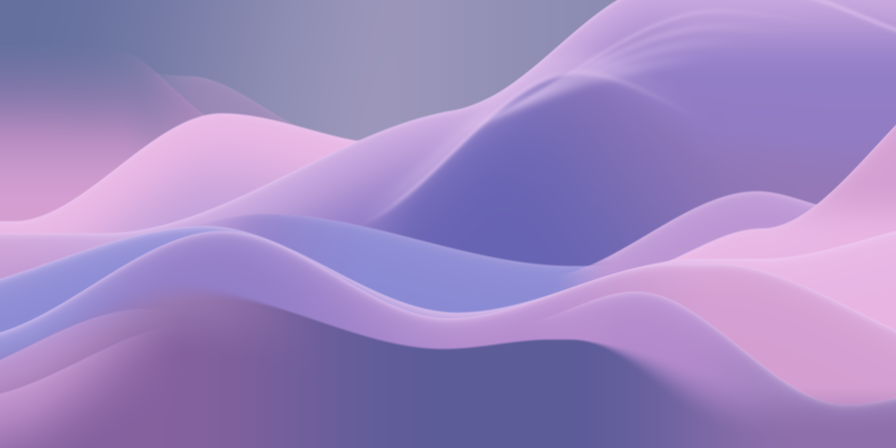
A Shadertoy shader for this background:

```glsl
// Flowing silk sheets in pink, violet and blue over a hazy slate gradient.
// Each sheet hangs below a wave made of joined smoothsteps, with a glowing rim;
// the sheets are painted from back to front.

const vec3 SLATE = vec3(0.40, 0.44, 0.62);
const vec3 MIST = vec3(0.61, 0.59, 0.73);
const vec3 MAUVE = vec3(0.62, 0.50, 0.71);
const vec3 ROSE = vec3(0.83, 0.62, 0.82);
const vec3 PINK = vec3(0.91, 0.71, 0.89);
const vec3 LILAC = vec3(0.77, 0.64, 0.86);
const vec3 VIOLET = vec3(0.57, 0.49, 0.78);
const vec3 INDIGO = vec3(0.40, 0.39, 0.70);
const vec3 PLUM = vec3(0.58, 0.47, 0.71);
const vec3 SKY_BLUE = vec3(0.54, 0.54, 0.83);
const vec3 ORCHID = vec3(0.70, 0.54, 0.80);
const vec3 DEEP_BLUE = vec3(0.36, 0.36, 0.60);
const vec3 DEEP_PLUM = vec3(0.52, 0.38, 0.62);
const vec3 RIM_LIGHT = vec3(0.94, 0.83, 0.97);

const float EDGE = 0.002;       // half width of a sheet's edge
const float RIM_THIN = 0.007;   // reach of the bright rim
const float RIM_WIDE = 0.045;   // reach of the soft rim
const int STREAKS = 4;          // fine folds on the large sheet

// Height of a curve that levels out at four knots
float wave(float x, vec4 at, vec4 height) {
    vec3 rise = height.yzw - height.xyz;
    return height.x + dot(rise, smoothstep(at.xyz, at.yzw, vec3(x)));
}

// Paint the area where depth > 0, lit along its border
void sheet(inout vec3 col, float depth, vec3 fill, float opacity, float rim) {
    float blur = EDGE + 0.7 / iResolution.y;
    float inside = smoothstep(-blur, blur, depth) * opacity;
    float d = max(depth, 0.0);
    float light = 0.65 * exp(-d / RIM_THIN) + 0.35 * exp(-d / RIM_WIDE);
    col = mix(col, mix(fill, RIM_LIGHT, rim * light), inside);
}

// Thin glowing thread at signed distance d
void thread(inout vec3 col, float d, float width, float strength) {
    col = mix(col, RIM_LIGHT, strength * exp(-d * d / (width * width)));
}

void mainImage(out vec4 fragColor, in vec2 fragCoord) {
    vec2 p = fragCoord / iResolution.xy * vec2(2.0, 1.0);
    float x = p.x, y = p.y;

    // Hazy backdrop
    vec3 col = mix(SLATE, MIST, smoothstep(0.0, 0.9, x + 0.25 * (0.8 - y)));
    col = mix(col, SLATE, 0.3 * smoothstep(0.8, 1.4, x));

    // Faint veils on the left
    float d = wave(x, vec4(0.3, 0.42, 0.76, 0.9), vec4(0.84, 0.83, 0.69, 0.68)) - y;
    sheet(col, d, mix(MAUVE, ROSE, 0.3), 0.5 * smoothstep(0.3, 0.46, x), 0.25);
    d = wave(x, vec4(0.05, 0.25, 0.52, 0.8), vec4(0.90, 0.89, 0.72, 0.65)) - y;
    float haze = mix(smoothstep(-0.02, 0.22, d), 0.8, smoothstep(0.25, 0.45, x));
    sheet(col, d, mix(MAUVE, ROSE, smoothstep(0.82, 0.54, y)), haze, 0.15);

    // Pink hill
    d = wave(x, vec4(0.03, 0.495, 0.88, 1.0), vec4(0.506, 0.747, 0.677, 0.67)) - y;
    sheet(col, d, mix(PINK, LILAC, smoothstep(0.02, 0.24, d)), 1.0, 0.5);

    // Large violet sheet, with a blue hollow under its fold
    float crest = wave(x, vec4(0.23, 1.09, 1.8, 2.2), vec4(0.479, 0.76, 0.76, 0.76));
    d = crest + 0.273 * smoothstep(1.01, 1.48, x) - y;
    vec3 silk = mix(LILAC, VIOLET, smoothstep(0.0, 0.22, d));
    silk = mix(silk, ROSE, 0.5 * smoothstep(0.3, 0.0, x));
    float fold = wave(x, vec4(0.73, 1.29, 1.67, 1.9), vec4(0.479, 0.839, 0.714, 0.70)) - y;
    float foldBlur = mix(0.006, 0.13, smoothstep(1.2, 1.65, x));
    vec3 hollow = mix(INDIGO, PLUM, smoothstep(1.1, 1.85, x + 0.6 * (y - 0.5)));
    hollow = mix(hollow, VIOLET, 0.6 * exp(-max(fold, 0.0) / 0.08));
    silk = mix(silk, hollow, smoothstep(-foldBlur, foldBlur, fold) * smoothstep(0.72, 0.95, x));
    float foldFade = smoothstep(0.78, 0.95, x) * smoothstep(1.6, 1.2, x);
    thread(silk, fold, 0.008, 0.35 * foldFade);
    thread(silk, fold + 0.02, 0.03, 0.25 * foldFade);
    for (int i = 0; i < STREAKS; i++) {
        float k = float(i);
        float spread = 0.035 * k * smoothstep(1.1, 1.6, x);
        float line = wave(x, vec4(0.95, 1.6, 2.0, 2.4), vec4(0.70, 0.975, 0.93, 0.8)) - spread - y;
        float fade = smoothstep(1.0, 1.25, x) * smoothstep(1.9 - 0.1 * k, 1.4, x);
        thread(silk, line, 0.007 + 0.003 * k, 0.24 * fade);
    }
    float corner = wave(x, vec4(1.72, 2.12, 2.3, 2.5), vec4(1.02, 0.91, 0.9, 0.9)) - y;
    silk = mix(silk, LILAC, 0.5 * smoothstep(0.0, -0.04, corner) * smoothstep(1.7, 1.85, x));
    thread(silk, corner, 0.007, 0.35 * smoothstep(1.7, 1.85, x));
    sheet(col, d, silk, 1.0, 0.65);

    // Blue wave behind the ribbon
    d = wave(x, vec4(0.36, 0.59, 1.28, 1.6), vec4(0.49, 0.523, 0.406, 0.41)) - y;
    sheet(col, d, mix(VIOLET, SKY_BLUE, smoothstep(0.45, 0.85, x)), smoothstep(0.38, 0.65, x), 0.3);

    // Pink swells on the right
    d = wave(x, vec4(1.2, 1.69, 1.9, 2.1), vec4(0.38, 0.573, 0.53, 0.5)) - y;
    sheet(col, d, mix(ORCHID, LILAC, 0.4), smoothstep(1.22, 1.38, x), 0.5);
    d = wave(x, vec4(1.38, 1.7, 2.21, 2.4), vec4(0.388, 0.49, 0.857, 0.86)) - y;
    sheet(col, d, mix(ROSE, PINK, smoothstep(0.6, 0.46, y)), smoothstep(1.36, 1.5, x), 0.5);

    // Main ribbon: upper band, then its rolled body
    float top = wave(x, vec4(-0.23, 0.46, 1.02, 1.56), vec4(0.336, 0.495, 0.302, 0.422));
    d = top + 0.086 * smoothstep(1.7, 2.16, x) - y;
    sheet(col, d, mix(mix(SKY_BLUE, LILAC, 0.8 * smoothstep(0.4, 1.1, x)), PINK, smoothstep(1.1, 1.7, x)), 1.0, 0.65);
    float roll = wave(x, vec4(-0.08, 0.495, 1.0, 1.51), vec4(0.245, 0.484, 0.289, 0.411));
    d = roll - 0.2 * smoothstep(1.6, 2.2, x) - y;
    vec3 body = mix(mix(SKY_BLUE, VIOLET, smoothstep(0.0, 0.4, x)), ORCHID, smoothstep(0.5, 1.15, x));
    sheet(col, d, mix(body, ROSE, smoothstep(1.15, 1.6, x)), 1.0, 0.7);
    d = wave(x, vec4(1.12, 1.42, 1.89, 2.16), vec4(0.27, 0.349, 0.096, 0.14)) - y;
    sheet(col, d, mix(ORCHID, PLUM, smoothstep(1.5, 1.85, x)), smoothstep(1.15, 1.4, x), 0.6);

    // Shaded floor
    float hem = wave(x, vec4(-0.05, 0.42, 0.99, 1.23), vec4(0.18, 0.349, 0.221, 0.242));
    d = hem - 0.16 * smoothstep(1.27, 1.7, x) - y;
    vec3 ground = mix(DEEP_PLUM, DEEP_BLUE, smoothstep(0.35, 1.0, x));
    ground = mix(ground, mix(DEEP_PLUM, PLUM, 0.6), smoothstep(1.25, 1.8, x));
    ground = mix(ground, MAUVE, 0.8 * smoothstep(0.15, 0.0, d) * smoothstep(0.75, 0.35, x));
    float hemBlur = 0.004 + 0.05 * smoothstep(0.65, 0.2, x) + 0.06 * smoothstep(1.3, 1.6, x);
    col = mix(col, ground, smoothstep(-hemBlur, hemBlur, d));

    // Rosy veils in the lower left
    for (int i = 0; i < 2; i++) {
        float k = float(i);
        d = wave(x - 0.12 * k, vec4(-0.2, 0.32, 0.6, 0.9), vec4(0.14, 0.31, 0.32, 0.32)) - 0.03 * k - y;
        float fade = smoothstep(0.42, 0.05, x) * smoothstep(0.22, 0.0, d);
        sheet(col, d, mix(ORCHID, ROSE, 0.5), 0.75 * fade, 0.3);
    }
    fragColor = vec4(col, 1.0);
}
```
